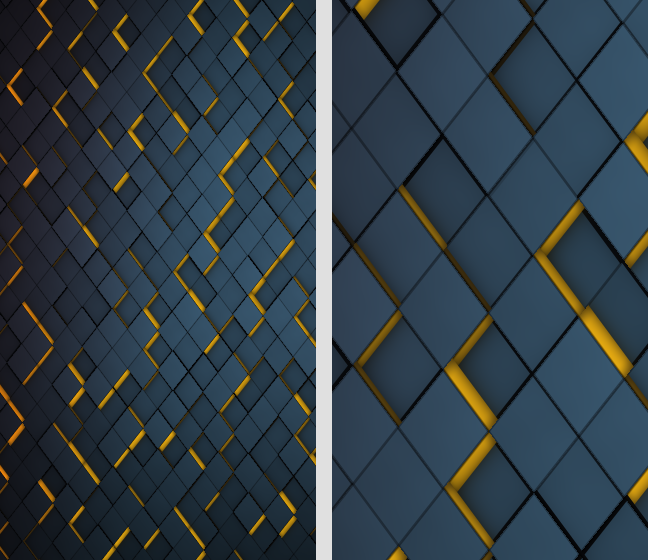
Left: the whole. Right: its middle third, enlarged.
Give the GLSL for this background, as a Shadertoy shader.

```glsl
// Lattice edges in canvas widths: one falls to the right, one to the left.
const vec2 EDGE_RIGHT = vec2(0.0479, -0.0648);
const vec2 EDGE_LEFT = vec2(-0.0475, -0.0602);
const vec2 LATTICE_ORIGIN = vec2(0.641, 0.907);
const float TILE_SPAN = 0.0765;

const vec3 SLATE_BLUE = vec3(0.205, 0.315, 0.400);
const vec3 DUSK_PURPLE = vec3(0.205, 0.195, 0.255);
const vec3 GAP_BLACK = vec3(0.022, 0.026, 0.034);
const vec3 GOLD = vec3(0.93, 0.69, 0.07);
const vec3 AMBER = vec3(1.00, 0.56, 0.06);
const vec3 DEEP_BROWN = vec3(0.19, 0.14, 0.05);

float hash(vec2 cell) {
    vec3 q = fract(vec3(cell.xyx) * vec3(0.1031, 0.1030, 0.0973));
    q += dot(q, q.yzx + 33.33);
    return fract((q.x + q.y) * q.z);
}

// Canvas position to lattice coordinates.
vec2 toLattice(vec2 p) {
    return inverse(mat2(EDGE_RIGHT, EDGE_LEFT)) * (p - LATTICE_ORIGIN);
}

float layeredSines(vec2 p) {
    return 0.5 * sin(p.x * 9.0 + 2.0 * sin(p.y * 5.0))
         + 0.3 * sin(p.y * 17.0 - p.x * 6.0)
         + 0.2 * sin(p.x * 31.0 + p.y * 23.0);
}

// Cool light from the right, dusk on the left, dark corners.
vec3 ambientColor(vec2 p) {
    vec3 hue = mix(DUSK_PURPLE, SLATE_BLUE, smoothstep(-0.1, 0.65, p.x - 0.2 * (p.y - 0.9)));
    float reach = length((p - vec2(0.74, 1.0)) * vec2(0.92, 0.88));
    return hue * mix(0.34, 1.0, 1.0 - smoothstep(0.15, 1.15, reach));
}

float strip(float dist, float width, float aa) {
    return 1.0 - smoothstep(width - 0.5 * aa, width + 0.5 * aa, dist);
}

// Dark seam, heavier where the neighbour stands higher.
vec3 addSeam(vec3 color, float dist, float drop, float aa) {
    float rise = max(drop, 0.0);
    float shade = 0.32 * rise * exp(-dist * 6.0);
    float line = strip(dist, 0.018 + 0.050 * rise, aa);
    color *= 1.0 - shade;
    return mix(color, GAP_BLACK, line * mix(0.38, 0.95, smoothstep(0.0, 0.35, rise)));
}

// Glowing side wall of a higher neighbour, with light spilling on the tile.
vec3 addWall(vec3 color, vec3 glow, float dist, float along, float drop, float aa) {
    float lit = smoothstep(0.24, 0.60, drop);
    float width = 0.055 + 0.16 * smoothstep(0.15, 0.85, drop);
    float across = clamp(dist / width, 0.0, 1.0);
    float ends = smoothstep(-0.15, 0.18, along) * smoothstep(1.15, 0.82, along);
    float shine = lit * ends * mix(1.0, 0.50, across * across);
    vec3 wall = mix(DEEP_BROWN, glow, shine);
    wall = mix(GAP_BLACK, wall, smoothstep(0.20, 0.34, drop));
    wall *= 0.35 + 0.65 * smoothstep(0.0, 0.035, dist);

    float outside = max(dist - width, 0.0);
    color *= 1.0 - 0.45 * smoothstep(0.1, 0.5, drop) * exp(-outside * 9.0);
    color += glow * lit * 0.06 * exp(-outside * 10.0);
    return mix(color, wall, strip(dist, width, aa) * smoothstep(0.10, 0.18, drop));
}

void mainImage(out vec4 fragColor, in vec2 fragCoord) {
    vec2 p = fragCoord / iResolution.x;
    float aa = 1.3 / (iResolution.x * TILE_SPAN);
    vec2 lattice = toLattice(p);
    vec2 cell = floor(lattice);
    vec2 local = lattice - cell;

    // Height of this tile and how far each neighbour rises above it.
    float height = hash(cell);
    float upperLeft = hash(cell - vec2(1.0, 0.0)) - height;
    float lowerRight = hash(cell + vec2(1.0, 0.0)) - height;
    float lowerLeft = hash(cell + vec2(0.0, 1.0)) - height;
    float upperRight = hash(cell - vec2(0.0, 1.0)) - height;

    // Matte tile face with a faint slope and mottling.
    vec3 ambient = ambientColor(p);
    float face = 0.83 + 0.22 * height + 0.05 * (local.x - local.y);
    vec3 color = ambient * (face + 0.015 * layeredSines(p * 6.0));

    // Seams on all four sides.
    color = addSeam(color, 1.0 - local.x, lowerRight, aa);
    color = addSeam(color, local.y, upperRight, aa);
    color = addSeam(color, local.x, min(upperLeft, 0.15), aa);
    color = addSeam(color, 1.0 - local.y, min(lowerLeft, 0.15), aa);

    // Lit walls face right, so they show on the two left sides.
    vec3 glow = mix(AMBER, GOLD, smoothstep(0.0, 0.35, p.x));
    glow *= 0.90 + 0.10 * layeredSines(p * 2.0);
    color = addWall(color, glow, local.x, local.y, upperLeft, aa);
    color = addWall(color, glow, 1.0 - local.y, local.x, lowerLeft, aa);

    fragColor = vec4(color, 1.0);
}
```
